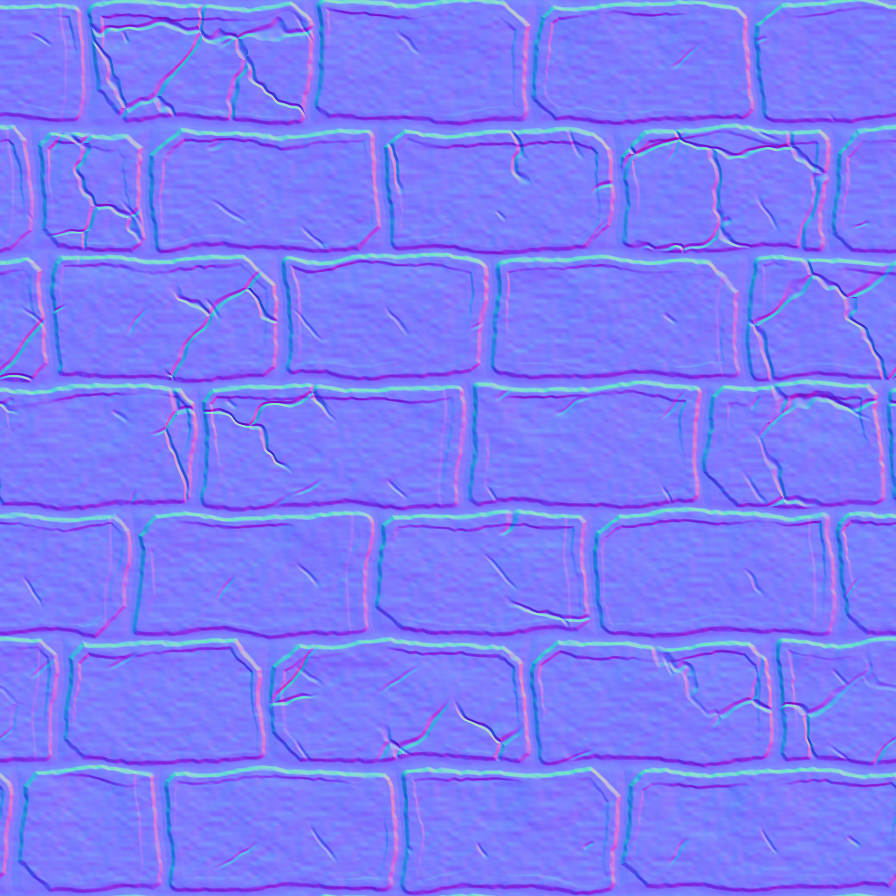
Write a three.js fragment shader that draws this texture map.

```glsl
// Tangent-space normal map of a weathered stone wall: seven courses of rough blocks.
// A tiling height field (block distance, broken rim, cracks, scratches, grain) is
// differentiated, and its slope is encoded as colour.
varying vec2 vUv;

const float TAU = 6.2831853;
const float COURSES = 7.0;
const float COURSE_SHIFT = -0.003;
const float GAP = 0.0045;            // half width of the upright joints
const float CORNER = 0.011;
const float CHIP = 0.026;            // largest corner cut
const float EDGE_WIDTH = 0.0055;
const float BLOCK_HEIGHT = 0.0039;
const float RIM_DROP = 0.75;         // part of the height lost behind the rim
const float CRACK_CELLS = 9.0;
const float CRACK_WIDTH = 0.0052;
const float CRACK_DEPTH = 0.0032;
const float CRACKED_SHARE = 0.55;
const float SCRATCH_CELLS = 10.0;
const float SCRATCH_DEPTH = 0.0014;
const float GRAIN = 0.0007;
const float STEP = 0.0007;           // half span of the slope sample
const vec3 TINT = vec3(-0.01, -0.012, -0.005);

float hash(vec2 p) {
  return fract(sin(dot(p, vec2(127.1, 311.7))) * 4375.85);
}

vec2 hash2(vec2 p) {
  return vec2(hash(p), hash(p + 17.3));
}

// Value noise that wraps on the unit square
float noise(vec2 p, vec2 cells) {
  p *= cells;
  vec2 i = floor(p), f = fract(p);
  f = f * f * (3.0 - 2.0 * f);
  vec2 a = mod(i, cells), b = mod(i + 1.0, cells);
  return mix(mix(hash(a), hash(vec2(b.x, a.y)), f.x),
             mix(hash(vec2(a.x, b.y)), hash(b), f.x), f.y);
}

// Layered sines that bend the joints
vec2 warp(vec2 p) {
  vec2 t = p * TAU;
  return vec2(0.0035 * sin(6.0 * t.y + 3.0 * t.x) + 0.0008 * sin(17.0 * t.y - 5.0 * t.x),
              0.0030 * sin(5.0 * t.x + 2.0 * t.y) + 0.0014 * sin(11.0 * t.x - 4.0 * t.y + 1.0));
}

// Upright joints of each course, from the bottom up
vec4 jointsOf(float row) {
  if (row < 0.5) return vec4(0.017, 0.182, 0.445, 0.694);
  if (row < 1.5) return vec4(0.068, 0.299, 0.592, 0.865);
  if (row < 2.5) return vec4(0.148, 0.418, 0.661, 0.934);
  if (row < 3.5) return vec4(0.221, 0.521, 0.785, 0.988);
  if (row < 4.5) return vec4(0.055, 0.313, 0.546, 0.831);
  if (row < 5.5) return vec4(0.165, 0.427, 0.688, 0.927);
  return vec4(0.098, 0.350, 0.594, 0.842);
}

// Distance to the nearest border of cellular noise
float crackDistance(vec2 p) {
  vec2 bend = vec2(noise(p, vec2(31.0)), noise(p + 0.37, vec2(31.0)));
  p = p * CRACK_CELLS + 0.24 * bend + 0.06 * noise(p, vec2(90.0));
  vec2 cell = floor(p), near = vec2(9.0), next = vec2(9.0);
  for (int y = -1; y <= 1; y++) {
    for (int x = -1; x <= 1; x++) {
      vec2 c = cell + vec2(float(x), float(y));
      vec2 v = c + hash2(mod(c, CRACK_CELLS)) - p;
      if (dot(v, v) < dot(near, near)) { next = near; near = v; }
      else if (dot(v, v) < dot(next, next)) next = v;
    }
  }
  return dot(0.5 * (near + next), normalize(next - near)) / CRACK_CELLS;
}

// One straight tapered scratch in some of the cells
float scratch(vec2 p) {
  vec2 cell = mod(floor(p * SCRATCH_CELLS), SCRATCH_CELLS);
  vec2 q = fract(p * SCRATCH_CELLS) - 0.5 - 0.3 * (hash2(cell) - 0.5);
  float angle = (hash(cell + 5.1) < 0.6 ? -0.8 : 0.7) + 0.7 * (hash(cell + 2.7) - 0.5);
  vec2 along = vec2(cos(angle), sin(angle));
  float u = dot(q, along) / (0.08 + 0.27 * hash(cell + 8.2));
  float v = abs(dot(q, vec2(-along.y, along.x)) + 0.04 * noise(p, vec2(70.0)));
  return step(hash(cell + 3.9), 0.6) * (1.0 - smoothstep(0.0, 0.035, v)) * (1.0 - smoothstep(0.3, 1.0, abs(u)));
}

float height(vec2 uv) {
  vec2 p = uv + warp(uv) - vec2(0.0, -COURSE_SHIFT);
  float row = mod(floor(p.y * COURSES), COURSES);
  vec4 joints = jointsOf(row);

  // Nearest joint on either side; the sixth course has one more
  float left = 1.0, right = 1.0, index = 0.0;
  for (int i = 0; i < 5; i++) {
    float joint = i < 4 ? joints[i] : (abs(row - 5.0) < 0.5 ? 0.039 : joints.x);
    float d = fract(p.x - joint);
    if (d < left) { left = d; index = float(i); }
    right = min(right, fract(joint - p.x));
  }
  vec2 id = vec2(index, row) + 1.0;

  // Block with uneven bed joints and cut corners
  float y = (fract(p.y * COURSES) - 0.5) / COURSES;
  float low = -0.5 / COURSES + 0.002 + 0.003 * hash(id);
  float high = 0.5 / COURSES - 0.002 - 0.005 * hash(id + 9.0);
  vec2 q = vec2(0.5 * (left - right), y - 0.5 * (low + high));
  vec2 halfSize = vec2(0.5 * (left + right) - GAP, 0.5 * (high - low));
  vec2 e = abs(q) - halfSize + CORNER;
  float d = length(max(e, 0.0)) + min(max(e.x, e.y), 0.0) - CORNER;
  float cut = hash(id * 3.0 + sign(q));
  d = max(d, dot(abs(q) - halfSize, vec2(0.707)) + CHIP * cut * cut);
  float inside = -d + 0.004 * (noise(uv, vec2(17.0)) - 0.5) + 0.0024 * (noise(uv, vec2(140.0)) - 0.5);

  // Raised edge, strongest on top, then a broken rim and a flaked right side
  float body = smoothstep(0.0, EDGE_WIDTH, inside);
  float upper = smoothstep(-halfSize.y, halfSize.y, q.y);
  float rim = 0.0055 + 0.013 * noise(uv, vec2(15.0));
  float drop = RIM_DROP * smoothstep(0.15, 0.75, noise(uv + 0.21, vec2(16.0))) * mix(0.2, 1.0, upper);
  float flake = step(0.7, hash(id + 4.0)) * smoothstep(0.025, 0.021, halfSize.x - q.x);
  float h = body - drop * smoothstep(rim, rim + 0.004, inside) - 0.25 * flake * body;
  h *= BLOCK_HEIGHT * mix(0.65, 1.0, upper);
  h += 0.1 * min(min(left, right), 0.01) * smoothstep(0.0, 0.012, 0.5 / COURSES - abs(y));

  // Wear on the faces
  float cracked = step(hash(id + 6.0), CRACKED_SHARE) * smoothstep(0.36, 0.5, noise(uv, vec2(8.0)));
  float width = CRACK_WIDTH * (0.6 + 0.7 * noise(uv, vec2(23.0)));
  float crack = cracked * (1.0 - smoothstep(0.0, width, crackDistance(uv)));
  h -= body * (CRACK_DEPTH * crack + SCRATCH_DEPTH * scratch(uv));
  float grain = noise(uv, vec2(130.0, 180.0)) + 1.3 * noise(uv, vec2(57.0, 83.0));
  return h + GRAIN * grain * mix(0.5, 1.0, body);
}

void main() {
  vec2 s = vec2(STEP, 0.0);
  vec2 slope = vec2(height(vUv + s.xy) - height(vUv - s.xy),
                    height(vUv + s.yx) - height(vUv - s.yx)) / (2.0 * STEP);
  vec3 normal = normalize(vec3(-slope, 1.0));
  gl_FragColor = vec4(0.5 + 0.5 * normal + TINT, 1.0);
}
```
